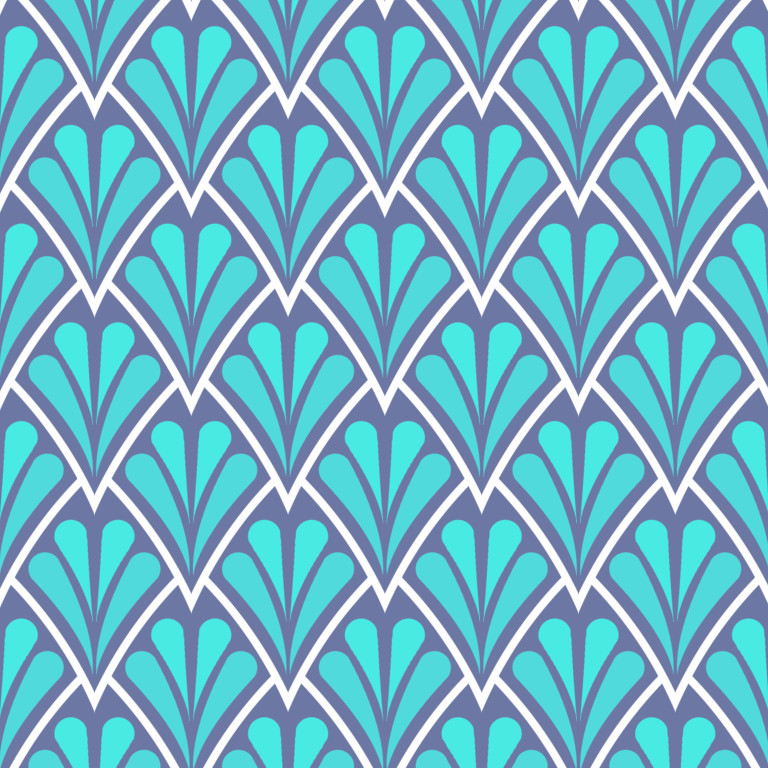
Give the GLSL for this pattern, as a WebGL 1 fragment shader.

```glsl
precision highp float;

uniform vec2 u_resolution;

// Lengths are in units of the column spacing
#define COLUMNS 3.967
#define ROW_STEP 0.510
#define ORIGIN vec2(1.988, 1.872)
#define ARC_CENTRE vec2(1.983, -0.888)
#define LINE_WIDTH 0.041
#define HEAD_RADIUS 0.085
#define PETAL_STEPS 14
#define GROUND vec3(0.427, 0.467, 0.639)
#define LINE_COLOUR vec3(0.995, 0.995, 1.0)
#define INNER_PETAL vec3(0.282, 0.918, 0.886)
#define OUTER_PETAL vec3(0.318, 0.853, 0.860)

// Coverage of the inside (negative) side of a distance
float cover(float dist, float soft) {
  return 1.0 - smoothstep(-soft, soft, dist);
}

// Distance to a pair of arcs rising from the tip, negative between them
float scaleDistance(vec2 p) {
  return length(ARC_CENTRE) - length(p - ARC_CENTRE);
}

// Distance to a curved teardrop; bend curves its spine, taper thins its tail
float petalDistance(vec2 p, vec2 tail, vec2 head, float bend, float taper) {
  float dist = 10.0;
  vec2 start = tail;
  float startRadius = 0.0;
  for (int i = 1; i <= PETAL_STEPS; i++) {
    float t = float(i) / float(PETAL_STEPS);
    vec2 end = mix(tail, head, vec2(pow(t, bend), t));
    float endRadius = HEAD_RADIUS * pow(t, taper);
    vec2 span = end - start;
    float along = clamp(dot(p - start, span) / dot(span, span), 0.0, 1.0);
    float radius = mix(startRadius, endRadius, along);
    dist = min(dist, length(p - start - span * along) - radius);
    start = end;
    startRadius = endRadius;
  }
  return dist;
}

// Four mirrored petals on the ground colour
vec3 fanColour(vec2 p, float soft) {
  float outer = petalDistance(p, vec2(0.010, 0.145), vec2(0.256, 0.687), 1.6, 1.05);
  float inner = petalDistance(p, vec2(0.009, 0.413), vec2(0.122, 0.855), 1.3, 1.5);
  vec3 colour = mix(GROUND, OUTER_PETAL, cover(outer, soft));
  return mix(colour, INNER_PETAL, cover(inner, soft));
}

void main() {
  vec2 pos = gl_FragCoord.xy / u_resolution.y * COLUMNS - ORIGIN;
  float soft = 0.9 * COLUMNS / u_resolution.y;
  float halfLine = 0.5 * LINE_WIDTH;

  // Highest row whose pointed tip can reach this height
  float topRow = floor((pos.y + 0.07) / ROW_STEP);

  // Paint overlapping scales from the lowest row upward
  vec3 colour = GROUND;
  for (int i = 0; i < 3; i++) {
    float row = topRow - 2.0 + float(i);
    float shift = 0.5 * mod(row, 2.0);
    vec2 p = vec2(abs(fract(pos.x - shift + 0.5) - 0.5), pos.y - row * ROW_STEP);
    float dist = scaleDistance(p);
    colour = mix(colour, LINE_COLOUR, cover(dist - halfLine, soft));
    colour = mix(colour, fanColour(p, soft), cover(dist + halfLine, soft));
  }

  gl_FragColor = vec4(colour, 1.0);
}
```
